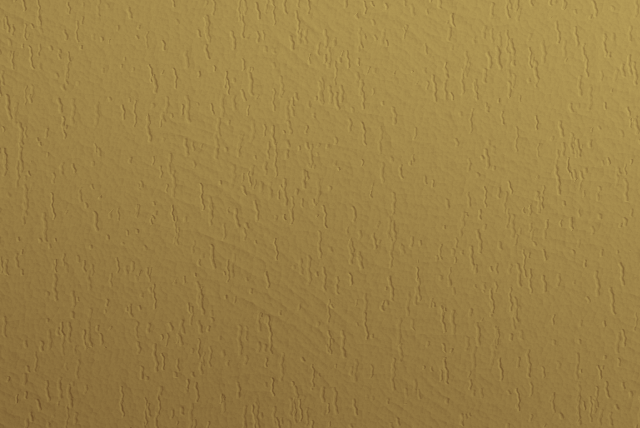
A Shadertoy shader for this texture:

```glsl
const vec3 OCHRE_DARK = vec3(0.50, 0.39, 0.21);
const vec3 OCHRE_LIGHT = vec3(0.66, 0.56, 0.31);
const vec2 LIGHT_DIR = vec2(0.88, 0.47);
const float RELIEF_STEP = 0.0019;
const vec2 GROOVE_CELL = vec2(0.034, 0.062);
const float GROOVE_SHARE = 0.40;
const float GROOVE_DEPTH = 0.62;
const float GRAIN_DEPTH = 0.30;
const float LUMP_DEPTH = 0.36;
const float SWEEP_DEPTH = 0.55;
const float SHADOW_GAIN = 1.0;
const float GLINT_GAIN = 0.55;

vec2 hash2(vec2 p) {
    vec3 q = fract(p.xyx * vec3(0.1031, 0.1030, 0.0973));
    q += dot(q, q.yzx + 33.33);
    return fract((q.xx + q.yz) * q.zy);
}

// Squared distance to the nearest scattered point
float cellular(vec2 p) {
    vec2 cell = floor(p), f = p - cell;
    float nearest = 2.0;
    for (int y = -1; y <= 1; y++)
    for (int x = -1; x <= 1; x++) {
        vec2 o = vec2(x, y);
        vec2 d = o + hash2(cell + o + 71.0) - f;
        nearest = min(nearest, dot(d, d));
    }
    return nearest;
}

// Slow undulation from layered sines, about -1 to 1
float drift(vec2 p) {
    return (sin(p.x * 5.1 + 2.0 * sin(p.y * 3.7 + 1.0))
          + sin(p.y * 6.3 - p.x * 3.1 + 1.6 * sin(p.x * 7.9))) * 0.5;
}

// Short, crooked, nearly vertical scratches
float grooves(vec2 p, float seed) {
    vec2 shifted = p + seed * vec2(0.0137, 0.0291);
    vec2 cell = floor(shifted / GROOVE_CELL);
    float share = GROOVE_SHARE + 0.20 * drift(p * 1.7 + 3.0);
    float depth = 0.0;
    for (int y = -1; y <= 1; y++)
    for (int x = -1; x <= 1; x++) {
        vec2 id = cell + vec2(x, y);
        vec2 place = hash2(id + seed * 17.0);
        vec2 shape = hash2(id + seed * 17.0 + 113.0);
        vec2 kind = hash2(id + seed * 17.0 + 251.0);
        if (kind.x > share) continue;
        vec2 q = shifted - (id + place) * GROOVE_CELL;
        q.x += (shape.y - 0.4) * 0.22 * q.y;
        q.x += 0.0017 * sin(q.y * 150.0 + place.x * 40.0)
             + 0.0009 * sin(q.y * 390.0 + place.y * 50.0);
        float halfLength = mix(0.002, 0.031, shape.x * shape.x);
        float halfWidth = mix(0.0026, 0.0050, kind.y);
        q.y -= clamp(q.y, -halfLength, halfLength);
        float carve = 1.0 - smoothstep(halfWidth * 0.25, halfWidth * 1.25, length(q));
        depth = max(depth, carve * mix(0.5, 1.0, shape.y));
    }
    return depth;
}

// Faint trowel strokes stretched along a bending diagonal
float sweeps(vec2 p) {
    vec2 bent = p + 0.05 * vec2(sin(p.y * 7.0 + p.x * 3.0), sin(p.x * 6.0 + 1.3));
    vec2 falling = vec2(bent.x - 0.5 * bent.y, bent.y + 0.5 * bent.x);
    vec2 level = vec2(bent.x, bent.y - 0.12 * bent.x);
    float patches = smoothstep(-0.3, 0.6, drift(p * 1.3 + 8.0));
    float a = cellular(falling * vec2(9.0, 48.0));
    float b = cellular(level * vec2(8.0, 55.0) + 19.0);
    return a * patches + b * (1.0 - patches) * 0.7;
}

float plasterHeight(vec2 p) {
    float carved = 0.0;
    for (int i = 1; i <= 3; i++) carved = max(carved, grooves(p, float(i)));
    vec2 warped = p + 0.003 * sin(p.yx * 61.0);
    return SWEEP_DEPTH * sweeps(p)
         + GRAIN_DEPTH * cellular(warped * 105.0)
         + LUMP_DEPTH * cellular(warped * vec2(46.0, 38.0) + 5.0)
         - GROOVE_DEPTH * carved;
}

void mainImage(out vec4 fragColor, in vec2 fragCoord) {
    vec2 uv = fragCoord / iResolution.xy;
    vec2 p = fragCoord / iResolution.y;

    // Slope towards the light: shadows bite harder than glints
    vec2 reach = LIGHT_DIR * RELIEF_STEP;
    float slope = plasterHeight(p - reach) - plasterHeight(p + reach);
    float relief = slope < 0.0 ? slope * SHADOW_GAIN : slope * GLINT_GAIN;

    // Room light falls off from the upper right corner
    float glow = 0.24 + 0.60 * smoothstep(-0.15, 1.05, uv.y) + 0.27 * uv.x;
    glow += 0.12 * uv.x * uv.y - 0.10 * (1.0 - uv.x) * (1.0 - uv.y);
    glow += 0.025 * drift(p * 0.8);

    float speckle = (hash2(floor(p * 342.0)).x - 0.5) * 0.07;
    vec3 colour = mix(OCHRE_DARK, OCHRE_LIGHT, glow + relief + speckle);
    fragColor = vec4(clamp(colour, 0.0, 1.0), 1.0);
}
```
